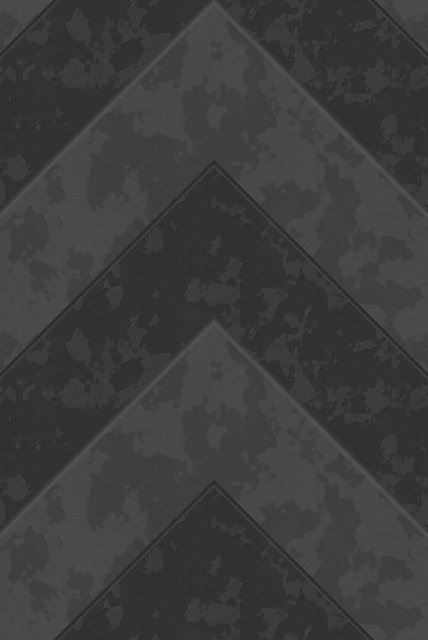
Write a WebGL 2 fragment shader that draws this pattern.

```glsl
#version 300 es
precision highp float;
// Wide charcoal chevrons in two tones of worn plaster, with ruled edges; tiles seamlessly.

uniform vec2 u_resolution;
out vec4 outColor;

// Layout, lengths in canvas heights
const float REPEATS_DOWN = 2.0;
const float ASPECT = 2.0 / 3.0;        // canvas width over height
const float SLOPE = 1.0;               // drop of an arm per unit of run
const float SHOULDER_WIDTH = 0.0045;   // soft rule above the light band
const float HIGHLIGHT_WIDTH = 0.0065;  // bright rule inside the light band
const float GROOVE_WIDTH = 0.0045;     // dark rule on the dark band
const float RIM_WIDTH = 0.0035;        // grey rule below the groove

// Colours
const vec3 LIGHT = vec3(0.287, 0.287, 0.284);
const vec3 LIGHT_WORN = vec3(0.250, 0.250, 0.249);
const vec3 DARK = vec3(0.197);
const vec3 DARK_WORN = vec3(0.236);
const vec3 SHOULDER = vec3(0.245);
const vec3 HIGHLIGHT = vec3(0.318, 0.318, 0.315);
const vec3 GROOVE = vec3(0.175);
const vec3 RIM = vec3(0.255);

// Surface, cell counts per repeat
const vec2 PATCH_CELLS = vec2(22.0, 13.0);
const vec2 STREAK_CELLS = vec2(11.0, 4.0);
const vec2 WEAVE_CELLS = vec2(90.0, 150.0);
const vec2 GRAIN_CELLS = vec2(220.0, 165.0);
const float PATCH_EDGE = 0.035;
const float LIGHT_THRESHOLD = 0.52;
const float DARK_THRESHOLD = 0.58;
const float RELIEF = 0.022;
const float WEAVE = 0.014;
const float GRAIN = 0.014;
const vec2 RELIEF_SHIFT = vec2(-0.0022, 0.0030);

float hash(vec2 cell) {
  return fract(sin(dot(cell, vec2(127.1, 311.7))) * 43758.5453);
}

// Value noise that wraps over a whole number of cells
float noise(vec2 q, vec2 cells, float seed) {
  vec2 p = q * cells;
  vec2 i = floor(p);
  vec2 f = p - i;
  f = f * f * (3.0 - 2.0 * f);
  vec2 a = mod(i, cells) + seed;
  vec2 b = mod(i + 1.0, cells) + seed;
  return mix(mix(hash(a), hash(vec2(b.x, a.y)), f.x),
             mix(hash(vec2(a.x, b.y)), hash(b), f.x), f.y);
}

float fbm(vec2 q, vec2 cells) {
  float sum = 0.0;
  float weight = 0.5;
  for (int octave = 0; octave < 4; octave++) {
    sum += weight * noise(q, cells, 17.3 * float(octave));
    cells *= 2.0;
    weight *= 0.6;
  }
  return sum / 1.088;
}

// Ragged patches where the top coat has worn away
float wear(vec2 q, float threshold) {
  return smoothstep(threshold - PATCH_EDGE, threshold + PATCH_EDGE, fbm(q, PATCH_CELLS));
}

// Smooth-edged strip covering from..to
float strip(float s, float from, float to, float blur) {
  return smoothstep(from - blur, from + blur, s) * (1.0 - smoothstep(to - blur, to + blur, s));
}

void main() {
  vec2 uv = gl_FragCoord.xy / u_resolution;
  float blur = 0.75 / u_resolution.y;

  // Signed distances below the top edges of the light and dark bands
  float period = 1.0 / REPEATS_DOWN;
  float halfPeriod = 0.5 * period;
  float depth = mod(1.0 - uv.y - abs(uv.x - 0.5) * ASPECT * SLOPE, period);
  float toNormal = inversesqrt(1.0 + SLOPE * SLOPE);
  float lightEdge = (mod(depth + halfPeriod, period) - halfPeriod) * toNormal;
  float darkEdge = (depth - halfPeriod) * toNormal;
  float isLight = smoothstep(-blur, blur, lightEdge) * (1.0 - smoothstep(-blur, blur, darkEdge));
  isLight = max(isLight, 1.0 - smoothstep(-blur, blur, abs(lightEdge) - lightEdge + blur * 2.0));

  // Worn plaster, thinner wear near the top of each dark band
  vec2 q = vec2(uv.x, fract(uv.y * REPEATS_DOWN));
  float streak = noise(q, STREAK_CELLS, 5.7) - 0.5;
  float cleanTop = 0.04 * (1.0 - smoothstep(0.0, 0.12, abs(darkEdge)));
  float threshold = mix(DARK_THRESHOLD + cleanTop, LIGHT_THRESHOLD, isLight) + 0.12 * streak;
  float worn = wear(q, threshold);
  float relief = worn - wear(q + RELIEF_SHIFT, threshold);
  vec3 color = mix(mix(DARK, DARK_WORN, worn), mix(LIGHT, LIGHT_WORN, worn), isLight);
  color += RELIEF * relief + 0.012 * streak;

  // Ruled edges
  color = mix(color, SHOULDER, 0.8 * strip(lightEdge, -SHOULDER_WIDTH, 0.0, blur));
  color = mix(color, HIGHLIGHT, 0.85 * strip(lightEdge, 0.0, HIGHLIGHT_WIDTH, blur));
  color = mix(color, GROOVE, 0.9 * strip(darkEdge, 0.0, GROOVE_WIDTH, blur));
  color = mix(color, RIM, 0.85 * strip(darkEdge, GROOVE_WIDTH, GROOVE_WIDTH + RIM_WIDTH, blur));

  // Woven backing and fine grain
  color += WEAVE * (noise(q, WEAVE_CELLS, 31.1) - 0.5);
  color += GRAIN * (noise(q, GRAIN_CELLS, 47.9) - 0.5);
  outColor = vec4(color, 1.0);
}
```
